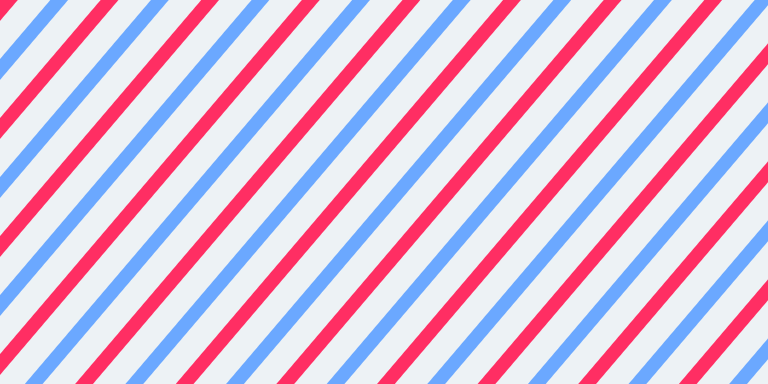
This pattern is drawn by a WebGL 2 fragment shader. Its source:

```glsl
#version 300 es
precision highp float;

uniform vec2 u_resolution;
out vec4 fragColor;

// Lengths are in canvas heights
#define PERIOD 0.1994        // one red and one blue stripe, across the stripes
#define STRIPE_SHARE 0.177   // stripe width as a share of the period
#define TILT_DEGREES 49.55   // stripe angle above the horizontal
#define PAPER vec3(0.93, 0.95, 0.96)
#define BLUE vec3(0.42, 0.66, 1.00)
#define RED vec3(1.00, 0.18, 0.39)

// Coverage of a stripe that starts at the given phase of the period
float stripe(float phase, float start, float pixel) {
    float center = start + 0.5 * STRIPE_SHARE;
    float offset = abs(fract(phase - center + 0.5) - 0.5);
    return clamp((0.5 * STRIPE_SHARE - offset) / pixel + 0.5, 0.0, 1.0);
}

void main() {
    // Position measured from the top left corner, y downwards
    vec2 p = vec2(gl_FragCoord.x, u_resolution.y - gl_FragCoord.y) / u_resolution.y;

    // Distance across the stripes, in periods
    float tilt = radians(TILT_DEGREES);
    float phase = dot(p, vec2(sin(tilt), cos(tilt))) / PERIOD;
    float pixel = 1.0 / (u_resolution.y * PERIOD);

    // Red and blue alternate, half a period apart
    vec3 color = mix(PAPER, RED, stripe(phase, 0.0, pixel));
    color = mix(color, BLUE, stripe(phase, 0.5, pixel));
    fragColor = vec4(color, 1.0);
}
```
